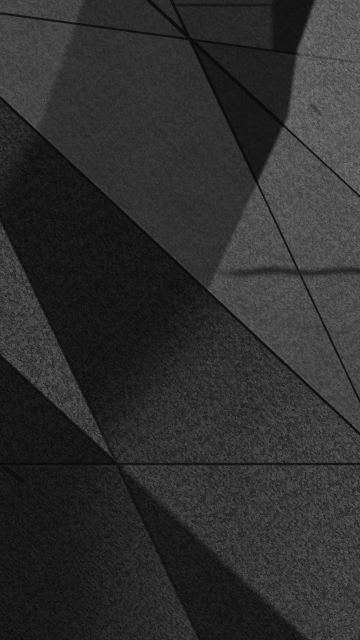
Give the GLSL for this background, as a Shadertoy shader.

```glsl
// Dark granite paving crossed by slanting joints and soft-edged shadows.
// Half-planes of straight lines select the tone of each slab; stretched
// cellular noise adds stone flecks, and thin dark strokes draw the joints.

vec2 hash2(vec2 c) {
    return fract(sin(vec2(dot(c, vec2(127.1, 311.7)), dot(c, vec2(269.5, 183.3)))) * 43758.5);
}

// Signed distance to a line; positive above or right of it (y points down)
float side(vec2 p, vec2 a, vec2 b) {
    vec2 d = normalize(b - a);
    return dot(p - a, vec2(d.y, -d.x));
}

float segment(vec2 p, vec2 a, vec2 b) {
    vec2 d = b - a;
    return length(p - a - d * clamp(dot(p - a, d) / dot(d, d), 0.0, 1.0));
}

float mask(float dist, float blur) {
    return smoothstep(-blur, blur, dist);
}

float stroke(float dist, float width) {
    float aa = 0.7 / iResolution.x;
    return 1.0 - smoothstep(width - aa, width + aa, abs(dist));
}

// Random shade of the nearest cell, with darker cell rims
float flecks(vec2 p) {
    vec2 cell = floor(p);
    float nearest = 9.0, shade = 0.0;
    for (int j = -1; j <= 1; j++)
    for (int i = -1; i <= 1; i++) {
        vec2 c = cell + vec2(i, j);
        vec2 r = hash2(c);
        float d = length(c + r - p);
        if (d < nearest) {
            nearest = d;
            shade = hash2(c + 57.0).x;
        }
    }
    return shade - 0.35 * nearest - 0.3;
}

void mainImage(out vec4 fragColor, in vec2 fragCoord) {
    // Width is 1, height 16/9, origin moved to the top left
    vec2 uv = fragCoord / iResolution.xy;
    vec2 p = vec2(uv.x, (1.0 - uv.y) * 1.7778);
    float aa = 1.0 / iResolution.x;

    // Joints
    float mainJoint = side(p, vec2(0.0, 0.271), vec2(1.0, 1.206));
    float topJoint = side(p, vec2(0.0, 0.037), vec2(1.0, 0.174));
    float upperJoint = side(p, vec2(0.412, 0.0), vec2(1.0, 0.546));
    float steepJoint = side(p, vec2(0.476, 0.0), vec2(1.0, 1.116));
    float leftJoint = side(p, vec2(0.0, 0.606), vec2(0.556, 1.778));
    float lowJoint = side(p, vec2(0.0, 0.988), vec2(0.856, 1.778));
    float floorJoint = 1.289 - p.y;

    // Gently bent right border of the upper shadow
    float bend = 0.875 - 0.35 * min(p.y, 0.139)
        - 0.144 * clamp(p.y - 0.139, 0.0, 0.181) - 0.46 * max(p.y - 0.32, 0.0);
    float sunlit = mask(p.x - bend, 0.008);

    // Upper slabs
    float shadowLeft = mask(side(p, vec2(0.235, 0.0), vec2(0.104, 0.366)), 0.012);
    float upper = mix(0.265, 0.19, shadowLeft);
    float aboveTop = mask(topJoint, aa);
    float aboveUpper = mask(upperJoint, aa);
    upper = mix(upper, mix(0.095, 0.125, aboveUpper), mask(steepJoint, aa) * (1.0 - aboveTop));
    float topTone = mix(0.155, 0.08, mask(p.x - 0.755, 0.012));
    upper = mix(upper, mix(0.17, topTone, mask(steepJoint, aa)), aboveTop * shadowLeft);
    float sunTone = mix(0.315, 0.35, aboveUpper) - 0.05 * smoothstep(0.5, 1.2, p.y);
    upper = mix(upper, sunTone, sunlit);

    // Lower slabs, brightening towards the right
    float glow = side(p, vec2(0.583, 0.8), vec2(0.33, 1.1));
    float rightGlow = smoothstep(-0.08, 0.16, -side(p, vec2(0.33, 1.1), vec2(0.583, 0.8)));
    float lower = mix(0.085, 0.18, rightGlow) + 0.06 * smoothstep(0.1, 0.65, glow);
    lower += 0.06 * (1.0 - smoothstep(0.1, 0.2, p.x + 0.6 * (p.y - 0.28)));
    float leftTone = mix(0.085, 0.235, mask(lowJoint, aa));
    lower = mix(leftTone, lower, mask(leftJoint, aa));
    float wedge = mask(leftJoint, 0.006) * (1.0 - mask(lowJoint, 0.012));
    float base = mix(0.09 + 0.1 * smoothstep(0.1, 0.6, p.x), 0.2, mask(lowJoint, 0.01));
    base += 0.03 * smoothstep(0.5, 1.0, p.x);
    base = mix(base, 0.095, wedge);
    lower = mix(base, lower, mask(floorJoint, aa));
    float isUpper = mask(mainJoint, aa);
    float tone = mix(lower, upper, isUpper);

    // Stone grain: coarse flecks, finer flecks and faint layered waves
    vec2 q = vec2(p.x + p.y, (p.y - p.x) * 1.5);
    float grain = flecks(q * 95.0) + 0.6 * flecks(q * 165.0 + 31.0);
    float rough = mix(0.52, mix(0.22, 0.28, sunlit), isUpper);
    tone *= 1.0 + rough * grain;
    tone *= 1.0 + 0.03 * sin(p.x * 23.0 + 2.0 * sin(p.y * 17.0)) * sin(p.y * 19.0 + p.x * 7.0);

    // Dark joints, with a smeared stain across the sunlit slab
    float ink = 0.85 * stroke(mainJoint, 0.0035);
    ink = max(ink, stroke(topJoint, 0.003) * mix(0.8, 0.2, sunlit));
    ink = max(ink, 0.85 * stroke(upperJoint, mix(0.005, 0.0025, sunlit)));
    ink = max(ink, 0.85 * stroke(steepJoint, mix(0.004, 0.0025, sunlit)));
    ink = max(ink, 0.55 * stroke(leftJoint, 0.004));
    ink = max(ink, 0.65 * stroke(lowJoint, 0.004) * step(p.y, 1.3));
    ink = max(ink, 0.7 * stroke(floorJoint, 0.0035));
    float stain = p.y - 0.755 - 0.004 * sin(p.x * 31.0);
    ink = max(ink, 0.55 * exp(-stain * stain * 9000.0) * smoothstep(0.58, 0.68, p.x) * isUpper);
    ink = max(ink, 0.5 * stroke(p.y - 0.014, 0.004) * mask(p.x - 0.48, 0.02) * (1.0 - mask(p.x - 0.75, 0.02)));
    ink = max(ink, 0.3 * stroke(segment(p, vec2(0.868, 0.293), vec2(0.89, 0.316)), 0.006));
    ink = max(ink, 0.6 * stroke(segment(p, vec2(0.01, 1.295), vec2(0.06, 1.335)), 0.007));
    tone = mix(tone, 0.035, ink);
    tone += 0.03 * stroke(mainJoint - 0.007, 0.0015) + 0.02 * stroke(floorJoint + 0.006, 0.0015);

    fragColor = vec4(vec3(clamp(tone, 0.0, 1.0)), 1.0);
}
```
